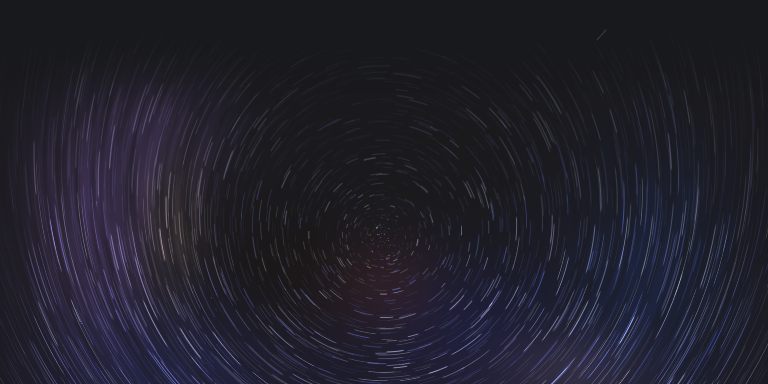
A WebGL 2 fragment shader for this background:

```glsl
#version 300 es
precision highp float;
// Long-exposure night sky: star trails circling a pole over dim coloured haze.
uniform vec2 u_resolution;
out vec4 outColor;

const float TAU = 6.2831853;
const vec2 POLE = vec2(1.0, 0.383);
const vec3 NIGHT = vec3(0.092, 0.097, 0.110);
const vec3 PALE = vec3(0.42, 0.44, 0.50);
const vec3 BLUE = vec3(0.17, 0.21, 0.46);
const vec3 VIOLET = vec3(0.30, 0.25, 0.46);
const vec3 TAN = vec3(0.42, 0.37, 0.32);

float hash(vec2 p) {
    vec3 q = fract(vec3(p.xyx) * 0.1031);
    q += dot(q, q.yzx + 33.33);
    return fract((q.x + q.y) * q.z);
}

// Soft elliptical glow, 1 at its centre.
float glow(vec2 p, vec2 centre, vec2 size) {
    vec2 d = (p - centre) / size;
    return exp(-dot(d, d));
}

// Fine concentric streaks: smooth cellular noise that wraps in turn (0..1).
float streaks(float radius, float turn, float rings, float sectors) {
    vec2 g = vec2(radius * rings, turn * sectors);
    vec2 cell = floor(g);
    vec2 f = smoothstep(0.0, 1.0, g - cell);
    float next = mod(cell.y + 1.0, sectors);
    float inner = mix(hash(cell), hash(vec2(cell.x, next)), f.y);
    float outer = mix(hash(cell + vec2(1, 0)), hash(vec2(cell.x + 1.0, next)), f.y);
    return mix(inner, outer, f.x);
}

// One set of arcs; returns brightness in x and a colour seed in y.
vec2 trails(float radius, float turn, float spacing, float seed, float density, float px) {
    float ring = floor(radius / spacing);
    float sectors = 19.0 + floor(8.0 * hash(vec2(ring, seed + 3.0)));
    float along = fract(turn + hash(vec2(ring, seed))) * sectors;
    vec2 id = vec2(ring + seed * 17.0, floor(along) + seed * 5.0);
    float centre = (ring + 0.22 + 0.56 * hash(id + 41.0)) * spacing;
    float width = mix(0.0007, 0.0017, hash(id + 73.0));
    float line = clamp((width - abs(radius - centre)) / px + 0.5, 0.0, 1.0);
    float span = mix(0.35, 0.92, hash(id + 19.0));
    float t = fract(along) / span;
    float ends = smoothstep(0.0, 0.12, t) * (1.0 - smoothstep(0.88, 1.0, t));
    float power = 0.16 + 0.84 * pow(hash(id + 57.0), 3.5);
    float present = step(hash(id + 91.0), density);
    return vec2(line * ends * power * present, hash(id + 127.0));
}

// Broad coloured light behind the trails.
vec3 haze(vec2 p, float texture1) {
    vec3 c = vec3(0.105, 0.065, 0.150) * glow(p, vec2(0.24, 0.40), vec2(0.17, 0.26)) * texture1;
    c += vec3(0.055, 0.035, 0.085) * glow(p, vec2(0.40, 0.66), vec2(0.20, 0.17)) * texture1;
    c += vec3(0.060, 0.050, 0.025) * glow(p, vec2(0.45, 0.42), vec2(0.08, 0.18)) * texture1;
    c += vec3(0.015, 0.025, 0.090) * glow(p, vec2(0.42, 0.03), vec2(0.28, 0.20)) * texture1;
    c += vec3(0.070, 0.018, 0.012) * glow(p, vec2(1.00, 0.26), vec2(0.14, 0.12));
    c += vec3(0.005, 0.012, 0.080) * glow(p, vec2(1.22, 0.17), vec2(0.22, 0.17));
    c += vec3(0.005, 0.028, 0.090) * glow(p, vec2(1.70, 0.27), vec2(0.24, 0.32)) * texture1;
    c += vec3(0.075, 0.060, 0.075) * glow(p, vec2(1.48, 0.03), vec2(0.18, 0.10));
    c += vec3(0.015, 0.010, 0.045) * glow(p, vec2(1.00, 0.00), vec2(1.00, 0.20));
    c -= vec3(0.000, 0.010, 0.028) * glow(p, vec2(0.74, 0.28), vec2(0.17, 0.18));
    return c;
}

float segment(vec2 p, vec2 a, vec2 b) {
    vec2 d = b - a;
    return length(p - a - d * clamp(dot(p - a, d) / dot(d, d), 0.0, 1.0));
}

void main() {
    vec2 p = gl_FragCoord.xy / u_resolution.y;
    float px = 1.0 / u_resolution.y;

    // Polar frame: wider rings sit slightly higher.
    vec2 q = p - POLE;
    q.y -= 0.25 * dot(q, q);
    float radius = length(q);
    float turn = fract(atan(q.y, q.x) / TAU);

    // Haze and base sky.
    float fine = streaks(radius, turn, 95.0, 24.0);
    float skyFade = 1.0 - smoothstep(0.68, 0.95, p.y);
    vec3 color = NIGHT + vec3(0.010, 0.003, 0.004) * skyFade;
    color += haze(p, 0.5 + fine) * skyFade;

    // Star trails, tinted by their place in the sky.
    float leftBand = glow(p, vec2(0.32, 0.38), vec2(0.24, 0.42));
    float rightBand = glow(p, vec2(1.68, 0.30), vec2(0.30, 0.45));
    float light = mix(0.95, 0.28, smoothstep(0.15, 0.72, p.y));
    light = (light + 0.20 * leftBand + 0.20 * rightBand) * skyFade;
    light *= smoothstep(-0.08, 0.16, p.x) * (1.0 - 0.5 * smoothstep(1.80, 2.0, p.x));
    float density = mix(0.32, 0.58, smoothstep(0.1, 0.6, radius)) + 0.18 * leftBand;
    for (int i = 0; i < 6; i++) {
        float layer = float(i);
        vec2 star = trails(radius, turn, 0.0185 + 0.0013 * layer, layer + 1.0, density, px);
        vec3 tint = mix(PALE, BLUE, smoothstep(0.35, 0.65, star.y));
        tint = mix(tint, VIOLET, 0.6 * leftBand * step(0.45, star.y));
        tint = mix(tint, TAN, 0.8 * glow(p, vec2(0.44, 0.36), vec2(0.10, 0.22)));
        color += tint * star.x * light;
    }

    // Small meteor near the upper right.
    float meteor = segment(p, vec2(1.555, 0.896), vec2(1.578, 0.922));
    color += 0.20 * PALE * clamp((0.001 - meteor) / px + 0.5, 0.0, 1.0) * 2.0;
    outColor = vec4(color, 1.0);
}
```
